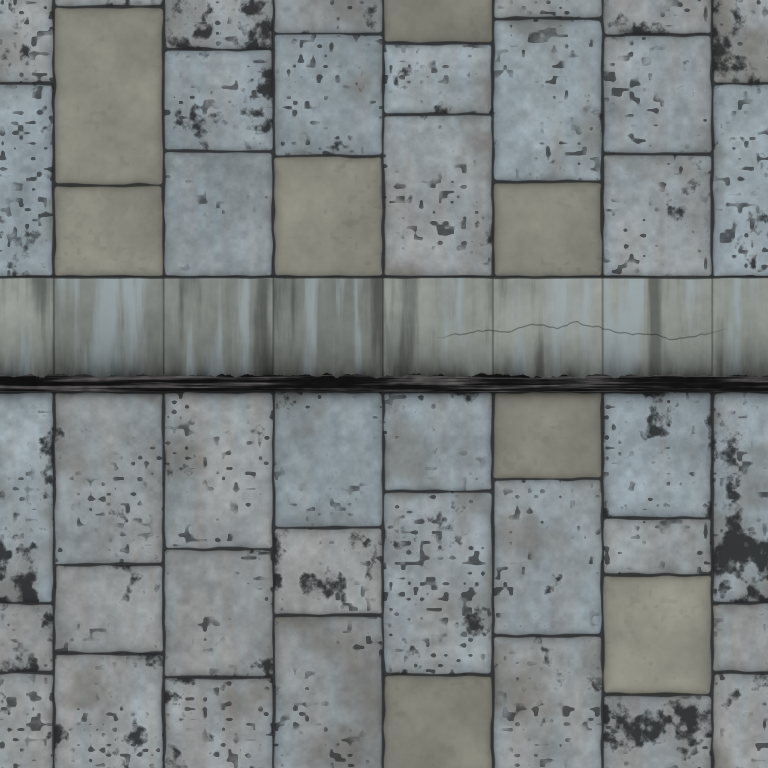
Write a WebGL 1 fragment shader that draws this texture.

```glsl
precision highp float;
// Weathered stone wall: seven columns of unequal blocks, crossed by a smooth
// slab course above a dark ledge. Each column is split at jittered heights and
// wraps past the top; layered noise adds clouding, pits, stains and streaks.

uniform vec2 u_resolution;

#define COLUMNS 7.0
#define COLUMN_SHIFT 0.0703
#define BAND_TOP 0.639
#define BAND_BOTTOM 0.511
#define LEDGE_BOTTOM 0.490
#define JOINT_WIDTH 0.0036
#define HEIGHT_JITTER 0.68
#define STAINING 0.27

const vec3 BLUE_STONE = vec3(0.575, 0.625, 0.650);
const vec3 WARM_STONE = vec3(0.570, 0.577, 0.575);
const vec3 TAN_PATCH  = vec3(0.535, 0.535, 0.495);
const vec3 SLAB       = vec3(0.545, 0.565, 0.545);
const vec3 GRIME      = vec3(0.145, 0.150, 0.155);
const vec3 RUST       = vec3(0.370, 0.340, 0.300);

float hash(vec2 p) {
  vec3 q = fract(p.xyx * vec3(0.1031, 0.1030, 0.0973));
  q += dot(q, q.yzx + 33.33);
  return fract((q.x + q.y) * q.z);
}

float noise(vec2 p) {
  vec2 i = floor(p), f = fract(p);
  f = f * f * (3.0 - 2.0 * f);
  return mix(mix(hash(i), hash(i + vec2(1, 0)), f.x),
             mix(hash(i + vec2(0, 1)), hash(i + vec2(1, 1)), f.x), f.y);
}

float fbm(vec2 p) {
  float sum = 0.0, amp = 0.516;
  for (int i = 0; i < 5; i++) {
    sum += amp * noise(p);
    p = p * 2.03 + 17.3;
    amp *= 0.5;
  }
  return sum;
}

// Antialiased line profile: 1 on the line, 0 away from it
float line(float dist, float halfWidth, float aa) {
  return 1.0 - smoothstep(halfWidth - aa, halfWidth + aa, dist);
}

vec3 blockWall(vec2 uv, float aa) {
  float s = (uv.x - COLUMN_SHIFT) * COLUMNS;
  float col = mod(floor(s), COLUMNS);
  float wall = 1.0 - BAND_TOP + LEDGE_BOTTOM;
  float depth = fract(LEDGE_BOTTOM - uv.y);

  // Find the block of this column: four to six per column
  float count = 5.0 + step(4.5, col) - 2.0 * step(5.5, col);
  float top = 0.0, bottom = wall, row = 0.0;
  for (int k = 1; k < 6; k++) {
    float n = float(k);
    float joint = wall * (n + HEIGHT_JITTER * (hash(vec2(col * 3.0 + 11.0, n * 7.0)) - 0.5)) / count;
    if (n < count) {
      if (depth > joint) { top = joint; row = n; }
      else bottom = min(bottom, joint);
    }
  }
  vec2 id = vec2(col, row);
  vec2 p = vec2(fract(s) / COLUMNS, depth) + id * 3.17 + 5.0;
  float tone = hash(id * 5.0 + 2.0), dirt = hash(id * 9.0 + 23.0);
  float patched = step(0.86, hash(id * 13.0 + 41.0));

  // Stone surface
  float cloud = fbm(p * 16.0), grain = fbm(p * 95.0);
  float wash = fbm(p * vec2(55.0, 9.0));
  vec3 color = mix(WARM_STONE, BLUE_STONE, clamp(tone + 1.4 * (wash - 0.5), 0.0, 1.0));
  color = mix(color, TAN_PATCH, patched);
  color *= 0.93 + 0.09 * hash(id + 71.0);
  color *= 1.0 + 0.28 * (cloud - 0.5) + mix(0.24, 0.08, patched) * (grain - 0.5);

  // Edge distances, with worn rounded corners
  vec2 gap = vec2((0.5 - abs(fract(s) - 0.5)) / COLUMNS, min(depth - top, bottom - depth));
  gap += 0.0028 * (vec2(noise(p * 45.0), noise(p * 45.0 + 31.0)) - 0.5);
  float edge = min(gap.x, gap.y);
  float radius = 0.006;
  float rounded = min(edge, radius - length(max(radius - gap, 0.0)));

  // Stains, pits and rust, heavier towards the edges
  float rough = 1.0 - 0.9 * patched;
  float limit = 0.76 - STAINING * dirt * dirt * dirt - 0.07 * exp(-edge / 0.012);
  float stain = smoothstep(0.0, 0.20, fbm(p * vec2(24.0, 19.0)) + 0.5 * (grain - 0.5) - limit);
  float pits = smoothstep(0.70, 0.84, noise(p * vec2(125.0, 150.0)))
             * smoothstep(0.46, 0.68, fbm(p * 21.0 + 9.0));
  color = mix(color, RUST, 0.35 * rough * smoothstep(0.54, 0.78, fbm(p * 11.0 + 4.0)));
  color = mix(color, GRIME, rough * max(0.85 * stain, 0.65 * pits));

  // Joints, their soot, and shade below the ledge
  color *= 1.0 - (0.18 + 0.35 * cloud) * exp(-max(edge, 0.0) / 0.0045);
  color = mix(color, GRIME * 1.15, 0.82 * line(rounded, JOINT_WIDTH * 0.5, aa));
  return color * (1.0 - 0.45 * exp(-depth / 0.008));
}

vec3 slabCourse(vec2 uv, float aa) {
  float s = (uv.x - COLUMN_SHIFT) * COLUMNS;
  float col = mod(floor(s), COLUMNS);
  float h = (uv.y - BAND_BOTTOM) / (BAND_TOP - BAND_BOTTOM);
  vec2 p = vec2(fract(s) / COLUMNS, uv.y) + col * 4.3 + 8.0;
  vec3 color = SLAB * mix(0.90, 1.03, step(2.5, col)) * (0.97 + 0.06 * hash(vec2(col, 6.0)));
  color *= 1.0 + 0.22 * (fbm(p * 18.0) - 0.5) + 0.10 * (fbm(p * 90.0) - 0.5);
  // Pale runs and dark drips
  float run = fbm(p * vec2(42.0, 4.0));
  color = mix(color, BLUE_STONE * 1.08, 0.65 * smoothstep(0.56, 0.76, run));
  color *= 1.0 - 0.30 * smoothstep(0.50, 0.25, run);
  color *= 1.0 - (0.25 + 0.5 * fbm(p * vec2(60.0, 20.0))) * exp(-max(h, 0.0) * 5.0);
  // Hairline joints and one long crack
  float side = (0.5 - abs(fract(s) - 0.5)) / COLUMNS;
  color *= 1.0 - 0.28 * line(side, 0.0012, aa);
  float crackY = 0.572 + 0.045 * (fbm(vec2(uv.x * 16.0, 3.0)) - 0.5);
  float span = smoothstep(0.56, 0.60, uv.x) * smoothstep(0.96, 0.90, uv.x);
  return color * (1.0 - 0.32 * span * line(abs(uv.y - crackY), 0.0008, aa));
}

void main() {
  vec2 uv = gl_FragCoord.xy / u_resolution;
  float aa = 0.8 / min(u_resolution.x, u_resolution.y);
  vec3 color = blockWall(uv, aa);
  float inBand = smoothstep(-aa, aa, uv.y - LEDGE_BOTTOM) * smoothstep(-aa, aa, BAND_TOP - uv.y);
  color = mix(color, slabCourse(uv, aa), inBand);
  float topWobble = 0.002 * (noise(uv * 40.0) - 0.5);
  color = mix(color, GRIME, 0.72 * line(abs(uv.y - BAND_TOP + topWobble), 0.0016, aa));

  // Layered ledge with a ragged, sooty upper lip
  float ragged = BAND_BOTTOM + 0.012 * (fbm(uv * vec2(75.0, 30.0)) - 0.5);
  float ledge = smoothstep(-aa, aa, uv.y - LEDGE_BOTTOM) * smoothstep(-aa, aa, ragged - uv.y);
  float strata = fbm(uv * vec2(9.0, 260.0));
  vec3 ledgeColor = mix(vec3(0.07), vec3(0.32, 0.31, 0.31), smoothstep(0.38, 0.75, strata));
  ledgeColor *= 0.8 + 0.4 * noise(uv * vec2(90.0, 200.0));
  color = mix(color, ledgeColor, ledge);
  gl_FragColor = vec4(color, 1.0);
}
```
